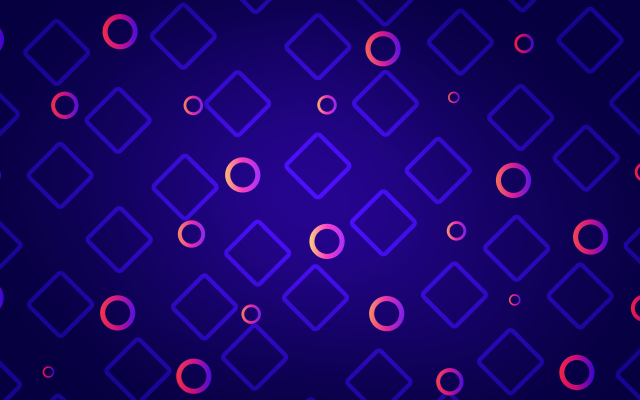
Give the GLSL for this background, as a Shadertoy shader.

```glsl
// Neon outline diamonds and small gradient rings over a deep indigo glow.
// Diamonds sit in the cells of a lattice turned by 45 degrees, rings near its
// corners; both are jittered by hash and lit by one soft central light.

const float CELL = 0.235;            // lattice spacing, in canvas heights
const float DIAMOND_JITTER = 0.036;
const float DIAMOND_HALF = 0.058;    // half side of the outline's centre line
const float DIAMOND_ROUND = 0.009;
const float DIAMOND_STROKE = 0.0054; // half width
const float RING_SHARE = 0.84;
const float RING_JITTER = 0.024;
const float RING_MIN = 0.0145;       // outer radii
const float RING_MAX = 0.0440;
const float RING_STROKE = 0.29;      // fraction of the outer radius
const vec2 GLOW_CENTER = vec2(-0.03, 0.0);
const vec2 GLOW_RADIUS = vec2(0.96, 0.66);
const float GLOW_TILT = 0.10;
const float GLOW_WARP = 0.16;

const vec3 NIGHT = vec3(0.025, 0.0, 0.255);
const vec3 INDIGO = vec3(0.145, 0.018, 0.555);
const vec3 LINE_DIM = vec3(0.095, 0.015, 0.57);
const vec3 LINE_LIT = vec3(0.30, 0.06, 1.0);
const vec3 RING_DIM_LEFT = vec3(0.94, 0.08, 0.26);
const vec3 RING_DIM_MID = vec3(0.76, 0.03, 0.48);
const vec3 RING_DIM_RIGHT = vec3(0.19, 0.02, 0.84);
const vec3 RING_LIT_LEFT = vec3(1.0, 0.86, 0.48);
const vec3 RING_LIT_MID = vec3(1.0, 0.26, 0.78);
const vec3 RING_LIT_RIGHT = vec3(0.68, 0.20, 1.0);

vec3 hash3(vec2 cell) {
    vec3 h = fract(cell.xyx * vec3(0.1031, 0.1030, 0.0973) + 0.37);
    h += dot(h, h.yxz + 33.33);
    return fract((h.xxy + h.yzz) * h.zyx);
}

float valueNoise(vec2 p) {
    vec2 i = floor(p);
    vec2 f = smoothstep(0.0, 1.0, p - i);
    float low = mix(hash3(i).x, hash3(i + vec2(1, 0)).x, f.x);
    float high = mix(hash3(i + vec2(0, 1)).x, hash3(i + vec2(1, 1)).x, f.x);
    return mix(low, high, f.y);
}

float roundedSquare(vec2 p, float halfSide, float radius) {
    vec2 d = abs(p) - halfSide + radius;
    return length(max(d, 0.0)) + min(max(d.x, d.y), 0.0) - radius;
}

// Anti-aliased coverage of a signed distance.
float coverage(float dist) {
    return clamp(0.5 - dist * iResolution.y, 0.0, 1.0);
}

vec3 threeStops(vec3 a, vec3 b, vec3 c, float t) {
    return t < 0.5 ? mix(a, b, 2.0 * t) : mix(b, c, 2.0 * t - 1.0);
}

float glow(vec2 p) {
    vec2 d = p - GLOW_CENTER;
    d.y += GLOW_TILT * d.x;
    float r = length(d / GLOW_RADIUS);
    r += GLOW_WARP * (valueNoise(p * 2.6 + 7.0) - 0.5);
    return 1.0 - smoothstep(0.0, 1.0, r);
}

void mainImage(out vec4 fragColor, in vec2 fragCoord) {
    vec2 p = (fragCoord - 0.5 * iResolution.xy) / iResolution.y;
    float light = glow(p);
    vec3 color = mix(NIGHT, INDIGO, light);

    // Lattice space, turned by 45 degrees
    const float S = sqrt(0.5);
    mat2 turn = mat2(S, -S, S, S);
    vec2 q = turn * p / CELL + 0.3;

    // Diamond outlines, one per cell
    vec2 cell = floor(q);
    vec2 local = (q - cell - 0.5) * CELL;
    local -= (hash3(cell + 11.0).xy * 2.0 - 1.0) * DIAMOND_JITTER;
    float outline = abs(roundedSquare(local, DIAMOND_HALF, DIAMOND_ROUND)) - DIAMOND_STROKE;
    vec3 lineColor = mix(LINE_DIM, LINE_LIT, light);
    color = mix(color, lineColor, coverage(outline));

    // Rings near the cell corners, in four sizes
    vec2 corner = floor(q + 0.5);
    vec3 pick = hash3(corner + 57.0);
    vec2 offset = (hash3(corner + 83.0).xy * 2.0 - 1.0) * RING_JITTER;
    vec2 ringPos = ((q - corner) * CELL - offset) * turn; // back to canvas axes
    float size = floor(pow(pick.x, 0.6) * 4.0) / 3.0;
    float radius = mix(RING_MIN, RING_MAX, min(size, 1.0));
    float halfStroke = 0.5 * RING_STROKE * radius;
    float ring = abs(length(ringPos) - radius + halfStroke) - halfStroke;
    float across = clamp(0.5 + 0.5 * ringPos.x / radius, 0.0, 1.0);
    vec3 dimRing = threeStops(RING_DIM_LEFT, RING_DIM_MID, RING_DIM_RIGHT, across);
    vec3 litRing = threeStops(RING_LIT_LEFT, RING_LIT_MID, RING_LIT_RIGHT, across);
    vec3 ringColor = mix(dimRing, litRing, light);
    color = mix(color, ringColor, coverage(ring) * step(pick.y, RING_SHARE));

    fragColor = vec4(color, 1.0);
}
```
